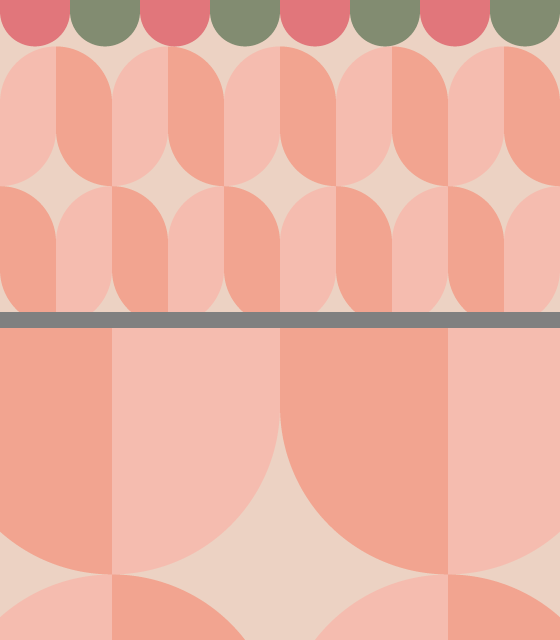
Top: the whole. Bottom: its middle third, enlarged.
This pattern is drawn by a Shadertoy shader. Its source:

```glsl
// Scalloped awning in two colours above staggered rows of two-tone leaf petals on cream.

#define SCALLOPS 8.0        // scallops across the canvas
#define COLUMNS 10.0        // petal columns across the canvas
#define BAND_DEPTH 0.0829   // depth of the scallop band, in canvas widths
#define PETAL_HEIGHT 2.495  // petal height, in column widths
#define SAMPLES 4           // edge smoothing samples per axis
#define CREAM vec3(0.925, 0.824, 0.763)
#define BLUSH vec3(0.961, 0.738, 0.688)
#define CORAL vec3(0.948, 0.642, 0.564)
#define ROSE vec3(0.882, 0.463, 0.482)
#define SAGE vec3(0.508, 0.549, 0.443)

// Hanging tab with a semicircular lower end; y runs down, one unit per tab.
float scallopDistance(vec2 p, float depth) {
    vec2 q = vec2(fract(p.x) - 0.5, max(p.y - depth + 0.5, 0.0));
    return length(q) - 0.5;
}

// Unit-wide petal, rounded at its upper left and lower right corners.
float petalDistance(vec2 p) {
    float upper = length(vec2(1.0 - p.x, max(1.0 - p.y, 0.0))) - 1.0;
    float lower = length(vec2(p.x, max(p.y - PETAL_HEIGHT + 1.0, 0.0))) - 1.0;
    return max(upper, lower);
}

vec3 scallopBand(vec2 p) {
    p *= SCALLOPS;
    vec3 tone = mod(floor(p.x), 2.0) < 0.5 ? ROSE : SAGE;
    return scallopDistance(p, BAND_DEPTH * SCALLOPS) < 0.0 ? tone : CREAM;
}

vec3 petalRows(vec2 p) {
    p = vec2(p.x, p.y - BAND_DEPTH) * COLUMNS;
    float column = floor(p.x);
    float row = floor(p.y / PETAL_HEIGHT);
    vec2 local = vec2(p.x - column, p.y - row * PETAL_HEIGHT);

    // Alternate petals are mirrored, and each row shifts by one column.
    bool mirrored = mod(column + row, 2.0) > 0.5;
    if (mirrored) local.x = 1.0 - local.x;
    vec3 tone = mirrored ? CORAL : BLUSH;
    return petalDistance(local) < 0.0 ? tone : CREAM;
}

vec3 patternColor(vec2 p) {
    return p.y < BAND_DEPTH ? scallopBand(p) : petalRows(p);
}

void mainImage(out vec4 fragColor, in vec2 fragCoord) {
    // Average a grid of samples so curves and straight seams are equally smooth.
    vec3 sum = vec3(0.0);
    for (int j = 0; j < SAMPLES; j++) {
        for (int i = 0; i < SAMPLES; i++) {
            vec2 offset = (vec2(i, j) + 0.5) / float(SAMPLES) - 0.5;
            vec2 pos = fragCoord + offset;
            // Canvas widths, measured down from the top edge.
            sum += patternColor(vec2(pos.x, iResolution.y - pos.y) / iResolution.x);
        }
    }
    fragColor = vec4(sum / float(SAMPLES * SAMPLES), 1.0);
}
```
